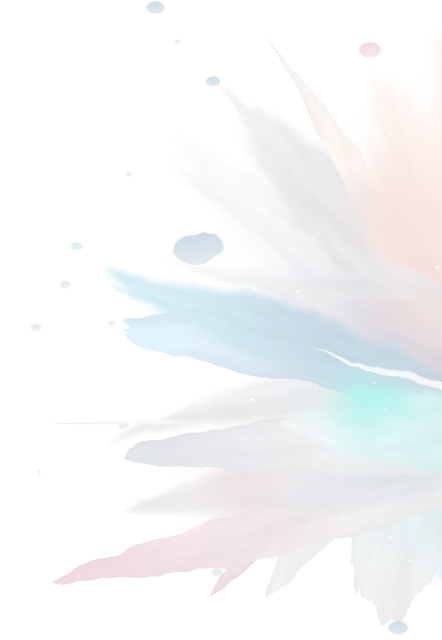
Reproduce this background procedurally as a Shadertoy shader.

```glsl
// Pale watercolour burst: feathered petals fanning left from the right edge, with droplets.

const vec3 PAPER = vec3(1.0);
const vec3 MIST = vec3(0.97, 0.975, 0.98);
const vec3 SILVER = vec3(0.89, 0.90, 0.915);
const vec3 PEARL = vec3(0.935, 0.93, 0.935);
const vec3 CREAM = vec3(1.0, 0.965, 0.945);
const vec3 PEACH = vec3(0.97, 0.885, 0.865);
const vec3 ROSE = vec3(0.94, 0.84, 0.88);
const vec3 MAUVE = vec3(0.87, 0.84, 0.87);
const vec3 ICE = vec3(0.87, 0.94, 0.98);
const vec3 CYAN = vec3(0.81, 0.93, 0.955);
const vec3 STEEL = vec3(0.78, 0.84, 0.89);
const vec3 AQUA = vec3(0.70, 0.96, 0.94);
const vec3 SEAFOAM = vec3(0.84, 0.94, 0.94);

const vec2 CORE = vec2(0.72, 0.46);   // where the petals meet
const float RAGGED = 0.24;            // how far streaks tear the tips
const float GRAIN = 0.075;            // streak contrast
const float OPACITY = 0.9;
const float WARP = 0.028;             // wobble of the outlines
const float CRISP = 0.003;            // edge widths
const float FEATHER = 0.022;
const float HAZE = 0.06;

float hash(vec2 p) {
    vec3 q = fract(p.xyx * 0.1031);
    q += dot(q, q.yzx + 33.33);
    return fract((q.x + q.y) * q.z);
}

float noise(vec2 p) {
    vec2 i = floor(p), f = fract(p);
    f = f * f * (3.0 - 2.0 * f);
    return mix(mix(hash(i), hash(i + vec2(1, 0)), f.x),
               mix(hash(i + vec2(0, 1)), hash(i + vec2(1, 1)), f.x), f.y);
}

float fbm(vec2 p) {
    float sum = 0.0, amp = 0.53;
    for (int i = 0; i < 4; i++) {
        sum += amp * noise(p);
        p = mat2(1.6, 1.2, -1.2, 1.6) * p + 7.3;
        amp *= 0.5;
    }
    return sum;
}

// Tapered, streaked brush shape from root to tip
void petal(inout vec3 col, vec2 p, vec2 root, vec2 tip, float width, float taper,
           float bend, float soft, vec3 rootCol, vec3 tipCol) {
    float len = length(tip - root);
    vec2 dir = (tip - root) / len, q = p - root;
    float along = dot(q, dir) / len;
    float t = clamp(along, 0.0, 1.0);
    float across = dot(q, vec2(dir.y, -dir.x)) - bend * 4.0 * t * (1.0 - t);
    float streak = fbm(vec2(along * 3.0, across * 42.0) + root * 37.0 + tip * 19.0);
    float reach = clamp(1.0 - along - RAGGED * (streak - 0.5), 0.0, 1.0);
    float inside = width * pow(reach, taper) - abs(across);
    float cover = smoothstep(0.0, max(soft, 1.5 / iResolution.y), inside);
    cover *= smoothstep(-0.4, 0.0, along);
    vec3 paint = mix(rootCol, tipCol, smoothstep(0.0, 1.0, t)) + GRAIN * (streak - 0.45);
    paint -= 0.025 * exp(-max(inside, 0.0) / 0.004);
    col = mix(col, min(paint, 1.0), cover * OPACITY);
}

void glow(inout vec3 col, vec2 p, vec2 centre, float radius, vec3 tint, float strength) {
    vec2 d = (p - centre) / radius;
    col = mix(col, tint, strength * exp(-dot(d, d)));
}

// Flattened bead, paler at its lower rim
void droplet(inout vec3 col, vec2 p, vec2 centre, float radius, vec3 tint) {
    vec2 d = (p - centre) * vec2(1.0, 1.45) / radius;
    float edge = max(0.06, 1.5 / (iResolution.y * radius));
    float cover = 1.0 - smoothstep(1.0 - edge, 1.0 + edge, length(d));
    col = mix(col, mix(tint, PAPER, 0.22 - 0.2 * d.y), cover * 0.9);
}

// One random bead in some cells of a grid
void scatter(inout vec3 col, vec2 p, float cell, float chance, float size, vec3 tint) {
    vec2 id = floor(p / cell);
    vec2 spot = (id + 0.25 + 0.5 * vec2(hash(id + 3.0), hash(id + 17.0))) * cell;
    float radius = cell * size * (0.4 + hash(id + 29.0));
    if (hash(id + 41.0) < chance) droplet(col, p, spot, radius, tint);
}

void mainImage(out vec4 fragColor, in vec2 fragCoord) {
    vec2 p = fragCoord / iResolution.y;
    vec2 w = p + WARP * (vec2(fbm(p * 13.0), fbm(p * 13.0 + 50.0)) - 0.5);
    vec3 col = PAPER;

    // Loose droplets on the paper
    if (abs(length(p - CORE) - 0.58) < 0.11) scatter(col, p, 0.075, 0.2, 0.09, SILVER);

    // Upper plume and peach cloud
    petal(col, w, vec2(0.70, 0.46), vec2(0.25, 0.79), 0.15, 0.55, 0.0, HAZE, SILVER, MIST);
    petal(col, w, vec2(0.62, 0.58), vec2(0.345, 0.86), 0.085, 0.5, 0.0, FEATHER, SILVER, PEARL);
    petal(col, w, vec2(0.76, 0.60), vec2(0.68, 0.94), 0.11, 0.45, 0.0, HAZE, PEACH, CREAM);
    petal(col, w, vec2(0.71, 0.50), vec2(0.59, 0.89), 0.15, 0.55, 0.0, HAZE, PEACH, CREAM);
    petal(col, w, vec2(0.54, 0.75), vec2(0.415, 0.95), 0.022, 0.9, 0.0, CRISP, CREAM, PEARL);
    glow(col, p, vec2(0.64, 0.66), 0.095, PEACH, 0.65);
    petal(col, w, vec2(0.62, 0.52), vec2(0.23, 0.60), 0.055, 0.7, 0.0, FEATHER, SILVER, MIST);

    // Lower grey, pink and pale blue petals
    petal(col, w, vec2(0.72, 0.30), vec2(0.69, 0.07), 0.09, 0.5, 0.0, FEATHER, SILVER, ICE);
    petal(col, w, vec2(0.66, 0.36), vec2(0.60, 0.03), 0.14, 0.5, 0.0, CRISP, SEAFOAM, PEARL);
    petal(col, w, vec2(0.55, 0.25), vec2(0.415, 0.07), 0.05, 0.6, 0.0, CRISP, PEARL, PEARL);
    petal(col, w, vec2(0.45, 0.20), vec2(0.325, 0.065), 0.022, 0.6, 0.0, CRISP, PEARL, ROSE);
    petal(col, w, vec2(0.62, 0.25), vec2(0.07, 0.092), 0.065, 0.7, -0.02, CRISP, PEARL, ROSE);
    petal(col, w, vec2(0.62, 0.28), vec2(0.22, 0.205), 0.075, 0.5, 0.0, FEATHER, SILVER, PEARL);
    glow(col, p, vec2(0.38, 0.24), 0.06, ROSE, 0.45);
    petal(col, w, vec2(0.68, 0.32), vec2(0.21, 0.285), 0.06, 0.5, 0.0, CRISP, PEARL, SILVER);
    petal(col, w, vec2(0.68, 0.39), vec2(0.17, 0.315), 0.065, 0.6, 0.02, FEATHER, SILVER, PEARL);
    petal(col, p, vec2(0.25, 0.34), vec2(0.07, 0.338), 0.005, 0.6, 0.0, CRISP, MIST, PEARL);

    // Blue wing
    petal(col, w, vec2(0.66, 0.45), vec2(0.20, 0.48), 0.075, 0.4, 0.0, CRISP, STEEL, ICE);
    petal(col, w, vec2(0.64, 0.455), vec2(0.145, 0.587), 0.08, 0.6, -0.025, FEATHER, STEEL, CYAN);

    // Inner lobes around the core
    petal(col, w, vec2(0.70, 0.46), vec2(0.42, 0.565), 0.05, 0.4, 0.0, FEATHER, MAUVE, PEARL);
    petal(col, w, vec2(0.71, 0.51), vec2(0.54, 0.615), 0.045, 0.4, 0.0, FEATHER, SILVER, PEARL);
    glow(col, p, vec2(0.66, 0.51), 0.06, PEACH, 0.6);
    petal(col, w, vec2(0.70, 0.32), vec2(0.44, 0.335), 0.075, 0.5, 0.0, FEATHER, SEAFOAM, MIST);
    petal(col, w, vec2(0.71, 0.36), vec2(0.52, 0.395), 0.042, 0.4, 0.0, FEATHER, SEAFOAM, AQUA);
    glow(col, w, vec2(0.575, 0.375), 0.06, AQUA, 0.75);
    glow(col, p, vec2(0.61, 0.445), 0.03, STEEL, 0.6);

    // White splash and flecks
    petal(col, w, vec2(0.70, 0.40), vec2(0.475, 0.47), 0.007, 0.5, -0.006, CRISP, PAPER, PAPER);
    if (length(p - CORE) < 0.36) scatter(col, p, 0.035, 0.13, 0.07, PAPER);

    // Large droplets
    droplet(col, w, vec2(0.3125, 0.615), 0.038, STEEL);
    droplet(col, p, vec2(0.578, 0.922), 0.017, ROSE);
    droplet(col, p, vec2(0.243, 0.988), 0.014, STEEL);
    droplet(col, p, vec2(0.333, 0.873), 0.011, STEEL);
    droplet(col, p, vec2(0.120, 0.615), 0.009, CYAN);
    droplet(col, p, vec2(0.622, 0.019), 0.015, STEEL);
    fragColor = vec4(col, 1.0);
}
```
